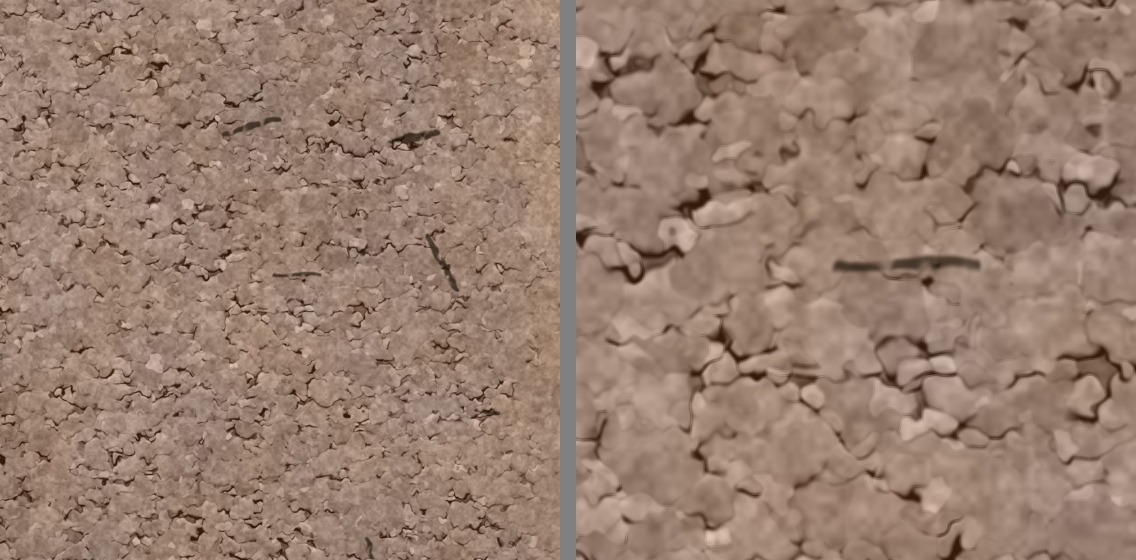
Left: the whole. Right: its middle third, enlarged.
A Shadertoy shader for this texture:

```glsl
#define COARSE_CELLS 22.0
#define CRUMB_FLATTEN 1.22
#define EDGE_WARP 0.014
#define SHADOW_REACH 0.0040
#define SHADOW_DEPTH 0.30
#define RIM_LIGHT 0.075
#define BASE_TONE 0.612
#define TINT_RANGE 0.11
#define GRAIN 0.11
#define SOFTNESS 0.0006
#define TWIG_COUNT 6

// Offsets turning a tone into the brown of the soil
const vec3 SOIL_HUE = vec3(0.0, -0.10, -0.16);
const vec3 TWIG_COLOUR = vec3(0.25, 0.19, 0.14);

vec3 hash3(vec2 p) {
    vec3 q = fract(p.xyx * vec3(0.1031, 0.1030, 0.0973));
    q += dot(q, q.yxz + 33.33);
    return fract((q.xxy + q.yzz) * q.zyx);
}

float noise(vec2 p) {
    vec2 cell = floor(p), f = fract(p);
    f = f * f * (3.0 - 2.0 * f);
    float low = mix(hash3(cell).x, hash3(cell + vec2(1, 0)).x, f.x);
    float high = mix(hash3(cell + vec2(0, 1)).x, hash3(cell + vec2(1, 1)).x, f.x);
    return mix(low, high, f.y);
}

// Displacement that makes the crumb outlines ragged
vec2 raggedness(vec2 p) {
    vec2 broad = vec2(noise(p * 48.0), noise(p * 48.0 + 37.0)) - 0.5;
    vec2 fine = vec2(noise(p * 125.0 + 11.0), noise(p * 125.0 + 71.0)) - 0.5;
    return EDGE_WARP * (broad + 0.65 * fine);
}

// Topmost of the overlapping crumbs: x = height, y = its random tint
vec2 crumbs(vec2 p) {
    vec2 top = vec2(0.0, 0.4);
    float cells = COARSE_CELLS;
    for (int layer = 0; layer < 3; layer++) {
        float level = float(layer);
        vec2 q = p * vec2(cells, cells * CRUMB_FLATTEN) + 23.7 * level;
        vec2 home = floor(q);
        for (int k = 0; k < 9; k++) {
            vec2 cell = home + vec2(k % 3 - 1, k / 3 - 1);
            vec3 place = hash3(cell + 101.0 * level);
            vec3 kind = hash3(cell + 57.0 + 211.0 * level);
            float radius = mix(0.42, 0.76, place.z);
            vec2 d = (q - cell - 0.1 - 0.8 * place.xy) / radius;
            float d2 = dot(d, d);
            float dome = 1.0 - d2 * (0.25 + 0.75 * d2);
            float height = (mix(0.5, 1.0, kind.x) - 0.05 * level) * dome;
            bool present = layer == 0 || kind.z < 0.75;
            float tint = layer == 0 ? 0.9 * kind.y : kind.y;
            if (present && height > top.x) top = vec2(height, tint);
        }
        cells *= 1.7;
    }
    // Small lumps on the crumb surface
    top.x += 0.22 * (noise(p * 135.0 + 29.0) - 0.5);
    return top;
}

// Coverage of the scattered dark plant fragments
float twigs(vec2 p) {
    float cover = 0.0;
    p += 0.007 * (vec2(noise(p * 70.0), noise(p * 70.0 + 19.0)) - 0.5);
    for (int i = 1; i <= TWIG_COUNT; i++) {
        float n = float(i);
        vec3 r = hash3(vec2(n, 8.0));
        vec2 centre = vec2(mix(0.4, 0.95, fract(n * 0.618)), fract(n * 0.755));
        float angle = 2.4 * (r.x - 0.6);
        vec2 along = vec2(cos(angle), sin(angle));
        float halfLength = mix(0.016, 0.07, r.y * r.y);
        vec2 d = p - centre;
        float t = clamp(dot(d, along), -halfLength, halfLength);
        float width = mix(0.003, 0.009, r.z) * (1.0 - 0.45 * abs(t) / halfLength);
        float edge = length(d - along * t) - width;
        cover = max(cover, 1.0 - smoothstep(-0.0015, 0.002, edge));
    }
    return cover * smoothstep(0.1, 0.5, noise(p * 85.0 + 5.0));
}

vec3 soil(vec2 p) {
    vec2 q = p + raggedness(p);
    vec2 crumb = crumbs(q);
    float above = crumbs(q + SHADOW_REACH * vec2(-0.25, 1.0)).x;
    float below = crumbs(q - SHADOW_REACH * vec2(-0.25, 1.0)).x;
    float beside = crumbs(q + SHADOW_REACH * vec2(0.9, 0.2)).x;

    // Relief fades towards the smoother right border
    float worn = smoothstep(0.82, 1.0, p.x + 0.12 * (noise(p * 9.0) - 0.5));
    float relief = mix(1.0, 0.4, worn) * mix(0.5, 1.35, noise(p * 17.0 + 3.0));
    float shadow = smoothstep(0.06, 0.5, above - crumb.x);
    shadow = max(shadow, 0.6 * smoothstep(0.1, 0.5, beside - crumb.x));
    float crease = smoothstep(0.1, 0.6, above + below - 2.0 * crumb.x);
    float gap = 1.0 - smoothstep(0.02, 0.32, crumb.x);
    float rim = smoothstep(0.03, 0.4, crumb.x - above);

    // Tone of the crumb, its pale specks and surface grain
    float tone = BASE_TONE + TINT_RANGE * (crumb.y - 0.5) * mix(1.0, 0.5, worn);
    tone += 0.06 * smoothstep(0.92, 0.97, crumb.y);
    tone += 0.06 * smoothstep(0.8, 0.95, noise(p * 55.0 + 17.0));
    tone += 0.07 * (noise(p * 5.0 + 13.0) - 0.5) + 0.03 * worn;
    tone += GRAIN * (noise(p * 105.0) - 0.5) + 0.8 * GRAIN * (noise(p * 230.0) - 0.5);
    float dark = SHADOW_DEPTH * shadow + 0.11 * crease + 0.14 * gap;
    tone += relief * (RIM_LIGHT * rim - dark);
    tone = max(tone, 0.2);

    // Patches lean grey or warm
    float warmth = noise(p * 11.0 + 41.0) - 0.5 + 0.5 * worn;
    vec3 colour = tone + SOIL_HUE + 0.03 * warmth * vec3(0.6, 0.0, -1.0);
    return mix(colour, TWIG_COLOUR + 0.3 * (tone - BASE_TONE), 0.93 * twigs(p));
}

void mainImage(out vec4 fragColor, in vec2 fragCoord) {
    vec2 p = fragCoord / iResolution.y;
    vec3 colour = vec3(0.0);
    for (int s = 0; s < 4; s++) {
        vec2 corner = vec2(s % 2, s / 2) * 2.0 - 1.0;
        colour += 0.25 * soil(p + SOFTNESS * corner);
    }
    fragColor = vec4(clamp(colour, 0.0, 1.0), 1.0);
}
```
